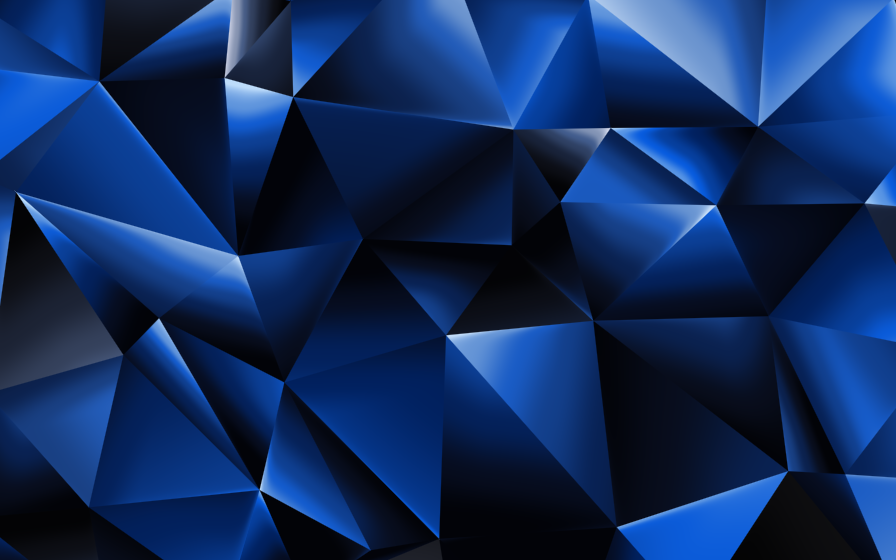
Write a Shadertoy shader that draws this background.

```glsl
const float CELLS = 4.1;         // mesh cells per canvas height
const float JITTER = 0.86;       // vertex scatter inside a cell
const float TONE_LOW = -0.34;    // darkest corner tone
const float TONE_HIGH = 1.22;    // brightest corner tone
const float SHADE_WIDTH = 0.36;  // soft shadow along one side, in cells
const float RIM_WIDTH = 0.028;   // thin light along another side, in cells
const float RIM_GAIN = 0.42;
const float STEEL_SHARE = 0.17;  // part of the facets that turn grey
const float TOP_LIGHT = 0.16;

const vec3 BLACK  = vec3(0.008, 0.012, 0.03);
const vec3 INK    = vec3(0.03, 0.05, 0.11);
const vec3 NAVY   = vec3(0.035, 0.13, 0.32);
const vec3 COBALT = vec3(0.08, 0.25, 0.54);
const vec3 AZURE  = vec3(0.11, 0.36, 0.76);
const vec3 SKY    = vec3(0.40, 0.58, 0.83);
const vec3 ICE    = vec3(0.76, 0.86, 0.97);

// Integer hash: three values from 0 to 1
vec3 hash3(vec3 key) {
    uvec3 v = uvec3(ivec3(key) + 71) * 1664525u + 12345u;
    v.x += v.y * v.z; v.y += v.z * v.x; v.z += v.x * v.y;
    v ^= v >> 16;
    v.x += v.y * v.z; v.y += v.z * v.x; v.z += v.x * v.y;
    return vec3(v & 0xffffu) / 65535.0;
}

float cross2(vec2 a, vec2 b) { return a.x * b.y - a.y * b.x; }

vec2 vertexAt(vec2 cell) {
    return cell + 0.5 + JITTER * (hash3(vec3(cell, 9.0)).xy - 0.5);
}

// Tone to colour, from black through blue to ice
vec3 ramp(float t) {
    vec3 col = mix(BLACK, INK, smoothstep(-0.05, 0.15, t));
    col = mix(col, NAVY, smoothstep(0.12, 0.42, t));
    col = mix(col, COBALT, smoothstep(0.40, 0.68, t));
    col = mix(col, AZURE, smoothstep(0.66, 0.84, t));
    col = mix(col, SKY, smoothstep(0.82, 1.0, t));
    return mix(col, ICE, smoothstep(0.98, 1.3, t));
}

// Distances to the three sides, each opposite its own corner
vec3 sideDistances(vec2 p, vec2 a, vec2 b, vec2 c) {
    return vec3(cross2(c - b, p - b) / length(c - b),
                cross2(a - c, p - c) / length(a - c),
                cross2(b - a, p - a) / length(b - a));
}

vec3 facetColour(vec3 sides, vec3 weights, vec3 seed, float light) {
    vec3 corners = mix(vec3(TONE_LOW), vec3(TONE_HIGH), hash3(seed));
    vec3 style = hash3(seed + vec3(0.0, 0.0, 20.0));
    vec3 finish = hash3(seed + vec3(0.0, 0.0, 40.0));
    float tone = dot(weights, corners) + light;

    // One side sinks into shadow, the next one catches light
    int shadeSide = int(style.x * 2.99);
    int rimSide = (shadeSide + 1) % 3;
    float shade = smoothstep(-0.1, SHADE_WIDTH, sides[shadeSide]);
    tone *= mix(1.0, shade, 0.75 * style.y);
    float rim = exp(-max(sides[rimSide], 0.0) / RIM_WIDTH);
    tone += RIM_GAIN * style.z * rim * weights[shadeSide];

    // Most facets are rich blue, a few are brushed steel
    vec3 col = ramp(tone);
    float grey = dot(col, vec3(0.3, 0.5, 0.2));
    float saturation = mix(0.9, 1.3, finish.y);
    if (finish.x < STEEL_SHARE) saturation = mix(0.1, 0.5, finish.y);
    vec3 steel = grey * vec3(1.04, 1.0, 1.06);
    return clamp(mix(steel, col, saturation), 0.0, 1.0);
}

// Adds one facet, weighted by its coverage of the pixel
void addFacet(inout vec4 sum, vec2 p, vec2 a, vec2 b, vec2 c,
              vec3 seed, float pixel, float light) {
    vec3 sides = sideDistances(p, a, b, c);
    float nearest = min(sides.x, min(sides.y, sides.z));
    float coverage = clamp(0.5 + nearest / pixel, 0.0, 1.0);
    if (coverage <= 0.0) return;
    vec3 lengths = vec3(length(c - b), length(a - c), length(b - a));
    vec3 weights = sides * lengths / max(cross2(b - a, c - a), 1e-4);
    weights = clamp(weights, 0.0, 1.0);
    sum += coverage * vec4(facetColour(sides, weights, seed, light), 1.0);
}

void mainImage(out vec4 fragColor, in vec2 fragCoord) {
    vec2 uv = fragCoord / iResolution.xy;
    vec2 p = fragCoord / iResolution.y * CELLS;
    float pixel = 1.2 * CELLS / iResolution.y;

    // Broad light: brighter on top, with slow layered waves
    float light = TOP_LIGHT * (uv.y - 0.5)
                + 0.04 * sin(p.x * 1.1 + 0.6) + 0.03 * sin(p.y * 1.7 - p.x * 0.6);

    // Each quad of scattered vertices splits along its shorter valid diagonal
    vec4 sum = vec4(0.0);
    for (int y = -1; y <= 0; y++)
    for (int x = -1; x <= 0; x++) {
        vec2 cell = floor(p) + vec2(x, y);
        vec2 a = vertexAt(cell);
        vec2 b = vertexAt(cell + vec2(1.0, 0.0));
        vec2 c = vertexAt(cell + vec2(1.0, 1.0));
        vec2 d = vertexAt(cell + vec2(0.0, 1.0));
        bool validAC = cross2(b - a, c - a) > 0.0 && cross2(c - a, d - a) > 0.0;
        bool validBD = cross2(b - a, d - a) > 0.0 && cross2(c - b, d - b) > 0.0;
        bool splitAC = validAC && (!validBD || distance(a, c) < distance(b, d));
        addFacet(sum, p, a, b, splitAC ? c : d, vec3(cell, 1.0), pixel, light);
        addFacet(sum, p, splitAC ? a : b, c, d, vec3(cell, 2.0), pixel, light);
    }
    fragColor = vec4(sum.rgb / max(sum.a, 1e-4), 1.0);
}
```
